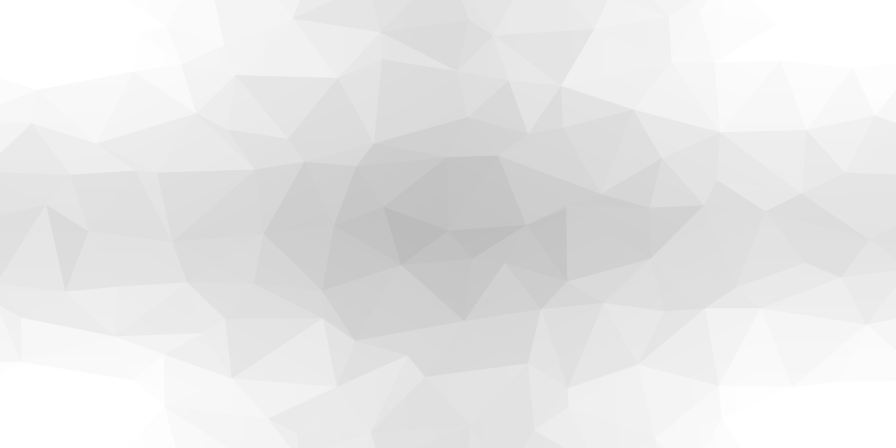
Give the GLSL for this background, as a Shadertoy shader.

```glsl
const vec2 CELL = vec2(0.15, 0.11);

vec2 hash2(vec2 p) {
    vec3 q = fract(vec3(p.xyx) * vec3(0.1031, 0.1030, 0.0973));
    q += dot(q, q.yzx + 33.33);
    return fract((q.xx + q.yz) * q.zy);
}

// Mesh corner, moved off its grid point
vec2 meshVertex(vec2 id) {
    return (id + 0.8 * (hash2(id + 71.0) - 0.5)) * CELL;
}

// Two crossing bands, darkest where they meet
float bandShade(vec2 p) {
    p.y += 0.01;
    float across = max(0.0, 1.0 - abs(p.y) / 0.35);
    float upright = max(0.0, 1.0 - abs(p.x) / 0.69);
    return 0.135 * (across + upright);
}

// Signed distance to a directed edge, positive on its left
float edgeDistance(vec2 p, vec2 a, vec2 b) {
    vec2 dir = normalize(b - a);
    vec2 rel = p - a;
    return dir.x * rel.y - dir.y * rel.x;
}

// Returns weighted brightness and coverage of one facet
vec2 facet(vec2 p, vec2 a, vec2 b, vec2 c, float variation) {
    float inside = min(edgeDistance(p, a, b),
                   min(edgeDistance(p, b, c), edgeDistance(p, c, a)));
    float pixel = 0.7 / iResolution.y;
    float cover = smoothstep(-pixel, pixel, inside);
    vec2 middle = (a + b + c) / 3.0;
    float shade = bandShade(mix(middle, p, 0.15));
    shade += (variation - 0.5) * 0.03 * smoothstep(0.0, 0.06, shade);
    return vec2(1.0 - shade, 1.0) * cover;
}

void mainImage(out vec4 fragColor, in vec2 fragCoord) {
    vec2 p = (fragCoord - 0.5 * iResolution.xy) / iResolution.y;
    vec2 home = floor(p / CELL);

    // A faint base weight closes any gap between facets
    vec2 sum = vec2(1.0 - bandShade(p), 1.0) * 0.0001;

    for (int y = -1; y <= 1; y++)
    for (int x = -1; x <= 1; x++) {
        vec2 id = home + vec2(x, y);
        vec2 a = meshVertex(id);
        vec2 b = meshVertex(id + vec2(1, 0));
        vec2 c = meshVertex(id + vec2(1, 1));
        vec2 d = meshVertex(id + vec2(0, 1));
        vec2 variation = hash2(id + 19.0);

        // Split each quad along its shorter diagonal
        if (distance(a, c) < distance(b, d)) {
            sum += facet(p, a, b, c, variation.x);
            sum += facet(p, a, c, d, variation.y);
        } else {
            sum += facet(p, a, b, d, variation.x);
            sum += facet(p, b, c, d, variation.y);
        }
    }

    fragColor = vec4(vec3(clamp(sum.x / sum.y, 0.0, 1.0)), 1.0);
}
```
